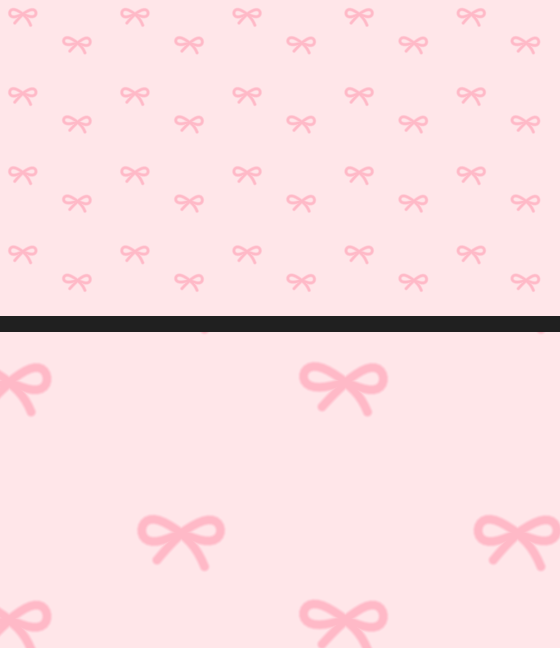
Top: the whole. Bottom: its middle third, enlarged.
This pattern is drawn by a Shadertoy shader. Its source:

```glsl
// Soft pink hand-drawn ribbon bows in staggered pairs on a pale pink ground.
#define PERIOD vec2(0.3548, 0.2505)   // repeat size, in canvas heights
#define FIRST_KNOT vec2(0.0722, 0.0443) // from the top left of a cell
#define SECOND_KNOT vec2(0.2456, 0.1355)
#define BOW_UNIT 648.0                // bow drawing units per canvas height
#define STROKE_RADIUS 3.0
#define EDGE_SOFTNESS 1.1
#define GROUND vec3(1.0, 0.90, 0.915)
#define RIBBON vec3(1.0, 0.725, 0.78)

const float PI = 3.14159265;

float segmentDistance(vec2 p, vec2 a, vec2 b) {
    vec2 pa = p - a, ba = b - a;
    return length(pa - ba * clamp(dot(pa, ba) / dot(ba, ba), 0.0, 1.0));
}

// Teardrop outline leaving the origin along +x, tilted upward.
float loopDistance(vec2 p, float reach, float halfWidth, float tilt) {
    float c = cos(tilt), s = sin(tilt);
    p = vec2(c * p.x + s * p.y, c * p.y - s * p.x);
    float d = 1e3;
    vec2 previous = vec2(0.0);
    for (int i = 1; i <= 20; i++) {
        float t = PI * float(i) / 20.0;
        vec2 next = vec2(reach * sin(t), halfWidth * sin(2.0 * t));
        d = min(d, segmentDistance(p, previous, next));
        previous = next;
    }
    return d;
}

// Gently bent ribbon end, from the knot to its tip.
float tailDistance(vec2 p, vec2 bend, vec2 tip) {
    float d = 1e3;
    vec2 previous = vec2(0.0, -1.0);
    for (int i = 1; i <= 6; i++) {
        float t = float(i) / 6.0;
        vec2 next = mix(mix(vec2(0.0, -1.0), bend, t), mix(bend, tip, t), t);
        d = min(d, segmentDistance(p, previous, next));
        previous = next;
    }
    return d;
}

// The second bow has a longer, flatter left loop and shorter tails.
float bowDistance(vec2 p, bool second) {
    vec2 mirrored = vec2(-p.x, p.y);
    float d = second ? loopDistance(mirrored, 29.0, 7.0, 0.17)
                     : loopDistance(mirrored, 27.0, 7.6, 0.09);
    d = min(d, second ? loopDistance(p, 26.0, 7.6, 0.12)
                      : loopDistance(p, 27.0, 7.2, 0.09));
    d = min(d, tailDistance(p, vec2(-7.0, -7.0),
                            second ? vec2(-16.0, -17.0) : vec2(-16.5, -18.5)));
    d = min(d, tailDistance(p, vec2(10.0, -8.0),
                            second ? vec2(15.0, -20.5) : vec2(16.0, -23.0)));
    d -= STROKE_RADIUS;
    return min(d, length(p - vec2(0.5, -0.5)) - 4.3); // knot
}

void mainImage(out vec4 fragColor, in vec2 fragCoord) {
    // Cells hang from the top left corner.
    vec2 uv = vec2(fragCoord.x, iResolution.y - fragCoord.y) / iResolution.y;
    vec2 cell = mod(uv, PERIOD);

    // Each cell holds one bow on its left and one on its right.
    bool second = cell.x > 0.5 * (FIRST_KNOT.x + SECOND_KNOT.x);
    vec2 p = (cell - (second ? SECOND_KNOT : FIRST_KNOT)) * BOW_UNIT;
    p.y = -p.y;

    float edge = EDGE_SOFTNESS + 0.5 * BOW_UNIT / iResolution.y;
    float ink = 1.0 - smoothstep(-edge, edge, bowDistance(p, second));
    fragColor = vec4(mix(GROUND, RIBBON, ink), 1.0);
}
```
